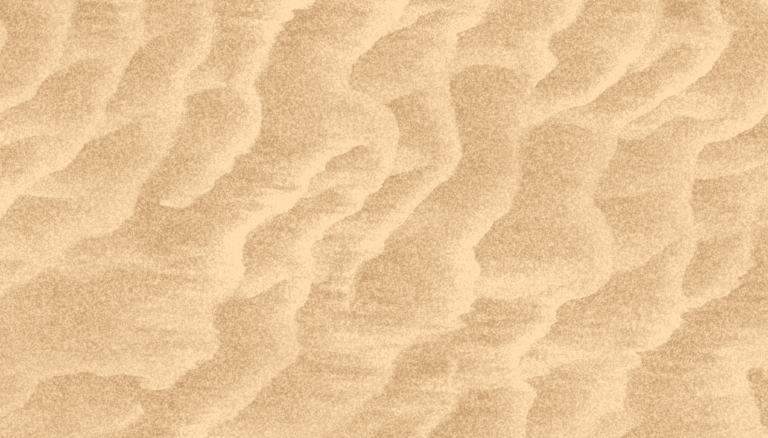
This texture is drawn by a Shadertoy shader. Its source:

```glsl
const vec3 SHADE_SAND = vec3(0.83, 0.68, 0.495);
const vec3 LIT_SAND = vec3(0.975, 0.845, 0.665);

const float RIPPLE_WIDTH = 0.215;         // spacing, in canvas heights
const vec2 RIPPLE_LEAN = vec2(0.85, 0.3); // crest lean at left and right
const vec2 BEND_SCALE = vec2(2.2, 4.6);
const float BEND_AMOUNT = 1.1;
const vec2 WOBBLE_SCALE = vec2(6.0, 11.0);
const float WOBBLE_AMOUNT = 0.42;
const float RIPPLET_SCALE = 21.0;
const float RIPPLET_AMOUNT = 0.16;
const vec2 CREST_EDGE = vec2(0.05, 0.24); // sharpest and softest drop
const ivec2 FORK_GRID = ivec2(4, 2);
const float FORK_SPACING = 0.47;

const float SIDE_WIDTH = 0.17;            // spacing of the shallow ridges
const float SIDE_SLOPE = 0.25;
const float SIDE_STRENGTH = 0.8;

const float TROUGH_TONE = 0.25;
const float RIPPLE_CONTRAST = 0.76;
const float CREST_VARIATION = 0.75;
const vec2 STREAK_SCALE = vec2(9.0, 64.0);
const float STREAK_TONE = 0.30;
const float STREAK_FRAY = 0.09;
const float PATCH_TONE = 0.16;
const float GRAIN_SCALE = 300.0;
const float GRAIN_TONE = 0.95;
const float CLUMP_SCALE = 150.0;
const float CLUMP_TONE = 0.42;
const mat2 GRAIN_TURN = mat2(0.8, 0.6, -0.6, 0.8);
const float TAU = 6.28318;

float hash(vec2 p) {
    vec3 q = fract(p.xyx * 0.1031);
    q += dot(q, q.yzx + 33.33);
    return fract((q.x + q.y) * q.z);
}

// Smooth value noise, centred on zero
float noise(vec2 p) {
    vec2 cell = floor(p);
    vec2 f = fract(p);
    f = f * f * (3.0 - 2.0 * f);
    float low = mix(hash(cell), hash(cell + vec2(1.0, 0.0)), f.x);
    float high = mix(hash(cell + vec2(0.0, 1.0)), hash(cell + 1.0), f.x);
    return mix(low, high, f.y) - 0.5;
}

// Phase vortices make crests split and end
float forks(vec2 p) {
    float turn = 0.0;
    for (int j = 0; j < FORK_GRID.y; j++) {
        for (int i = 0; i < FORK_GRID.x; i++) {
            vec2 cell = vec2(i, j);
            vec2 jitter = vec2(hash(cell + 11.0), hash(cell + 47.0));
            vec2 d = p - (cell + 0.15 + 0.7 * jitter) * FORK_SPACING;
            float spin = (i + j) % 2 == 0 ? 1.0 : -1.0;
            turn += spin * atan(d.y, d.x + 1e-5) / TAU;
        }
    }
    return turn;
}

float ripplePhase(vec2 p) {
    float lean = mix(RIPPLE_LEAN.x, RIPPLE_LEAN.y, p.x / 1.75);
    float phase = (p.x - lean * (p.y - 0.5)) / RIPPLE_WIDTH;
    phase += BEND_AMOUNT * noise(p * BEND_SCALE + 5.0);
    phase += WOBBLE_AMOUNT * noise(p * WOBBLE_SCALE + 23.0);
    phase += RIPPLET_AMOUNT * noise(p * RIPPLET_SCALE + 53.0);
    return phase + forks(p);
}

float sidePhase(vec2 p) {
    float phase = (SIDE_SLOPE * p.x - p.y) / SIDE_WIDTH;
    phase += 0.8 * noise(p * vec2(4.0, 2.5) + 61.0);
    return phase + 0.35 * noise(p * vec2(11.0, 6.0) + 83.0);
}

// Slow climb into light, bright lip, short drop past the crest
float rippleLight(float phase, float edge) {
    float f = fract(phase);
    float climb = 0.45 * smoothstep(0.05, 0.85, f);
    float lip = 0.55 * smoothstep(0.5, 0.92, f);
    return (climb + lip) * (1.0 - smoothstep(1.0 - edge, 1.0, f));
}

void mainImage(out vec4 fragColor, in vec2 fragCoord) {
    vec2 p = fragCoord / iResolution.y;

    // Wind streaks, slightly tilted and gathered in patches
    vec2 windward = vec2(p.x, p.y + 0.06 * p.x);
    float streak = noise(windward * STREAK_SCALE + 71.0);
    streak += 0.6 * noise(windward * STREAK_SCALE * 2.0 + 131.0);
    streak *= 0.4 + 1.2 * smoothstep(-0.2, 0.3, noise(p * 5.0 + 101.0));

    // Main ripples, joined in patches by shallow side ridges
    float fray = STREAK_FRAY * streak;
    float softness = smoothstep(-0.05, 0.4, noise(p * 6.0 + 113.0));
    float edge = mix(CREST_EDGE.x, CREST_EDGE.y, softness);
    float light = rippleLight(ripplePhase(p) + fray, edge);
    float sideMask = smoothstep(-0.02, 0.22, noise(p * vec2(4.5, 5.5) + 29.0));
    float side = rippleLight(sidePhase(p) + fray, edge);
    light = max(light, SIDE_STRENGTH * sideMask * side);

    // Uneven crest strength and broad patches
    float strength = 1.0 + CREST_VARIATION * noise(p * 5.0 + 37.0);
    float tone = TROUGH_TONE + RIPPLE_CONTRAST * strength * light;
    tone += PATCH_TONE * noise(p * 3.0 + 91.0);
    tone += STREAK_TONE * streak * (1.0 - 0.5 * light);

    // Sand grains and clumps, quieter on lit slopes
    float grain = GRAIN_TONE * noise(GRAIN_TURN * p * GRAIN_SCALE + 400.0);
    grain += CLUMP_TONE * noise(p * CLUMP_SCALE + 17.0);
    tone += grain * mix(1.0, 0.65, light);

    tone = clamp(tone, -0.4, 1.15);
    fragColor = vec4(mix(SHADE_SAND, LIT_SAND, tone), 1.0);
}
```
